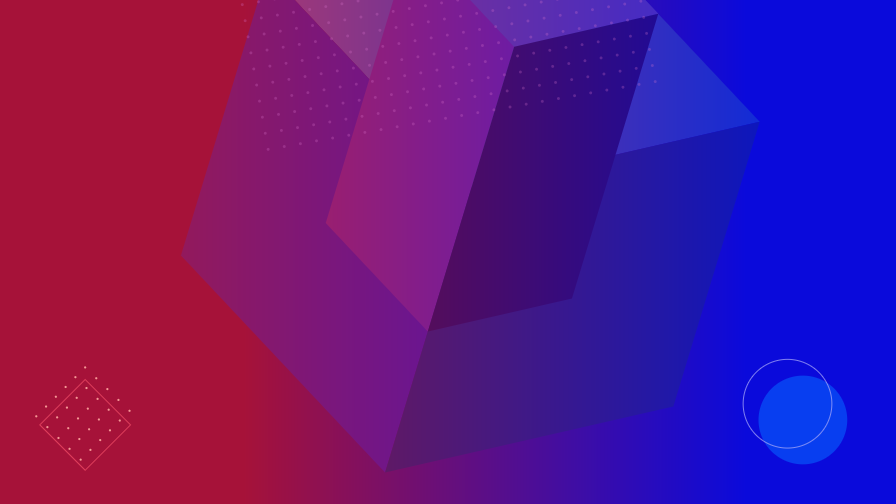
Give the GLSL for this background, as a Shadertoy shader.

```glsl
// Two nested translucent-looking boxes over a red to blue sweep, with dot lattices,
// a thin diamond and two discs. Each box face is a parallelogram with a horizontal
// gradient; all lengths are in units of the canvas height, origin at the lower left.

// Edge coverage of a signed distance, softened over one pixel
float cover(float d) {
    return clamp(0.5 - d * iResolution.y, 0.0, 1.0);
}

// Signed distance to the parallelogram at corner o with sides a and b
float parallelogram(vec2 p, vec2 o, vec2 a, vec2 b) {
    mat2 basis = mat2(a, b);
    vec2 g = inverse(basis) * (p - o);
    vec2 inside = min(g, 1.0 - g) * abs(determinant(basis)) / vec2(length(b), length(a));
    return -min(inside.x, inside.y);
}

// Paints one face, shaded from its leftmost to its rightmost corner
void face(inout vec3 col, vec2 p, vec2 o, vec2 a, vec2 b, vec3 leftCol, vec3 rightCol) {
    float x0 = o.x + min(a.x, 0.0) + min(b.x, 0.0);
    float x1 = o.x + max(a.x, 0.0) + max(b.x, 0.0);
    vec3 shade = mix(leftCol, rightCol, clamp((p.x - x0) / (x1 - x0), 0.0, 1.0));
    col = mix(col, shade, cover(parallelogram(p, o, a, b)));
}

// Distance to the nearest dot of a finite lattice with steps a and b
float lattice(vec2 p, vec2 o, vec2 a, vec2 b, vec2 last, float radius) {
    mat2 basis = mat2(a, b);
    vec2 cell = clamp(round(inverse(basis) * (p - o)), vec2(0.0), last);
    return length(p - o - basis * cell) - radius;
}

void mainImage(out vec4 fragColor, in vec2 fragCoord) {
    vec2 p = fragCoord / iResolution.y;

    // Backdrop sweep
    vec3 col = mix(vec3(0.65, 0.07, 0.225), vec3(0.04, 0.04, 0.86),
                   clamp((p.x - 0.486) / 0.995, 0.0, 1.0));

    // Shared box axes: the inner box is half as wide and starts halfway up
    vec2 toLeft = vec2(-0.405, 0.4306);
    vec2 toRight = vec2(0.572, 0.131);
    vec2 up = vec2(0.1713, 0.565);
    vec2 base = vec2(0.764, 0.0625);
    vec2 innerBase = base + 0.495 * up;

    // Outer box
    face(col, p, base + up, toLeft, toRight, vec3(0.64, 0.22, 0.46), vec3(0.07, 0.17, 0.84));
    face(col, p, base, toLeft, up, vec3(0.575, 0.10, 0.36), vec3(0.39, 0.08, 0.60));
    face(col, p, base, toRight, up, vec3(0.37, 0.10, 0.40), vec3(0.05, 0.09, 0.74));

    // Inner box
    vec2 innerLeft = 0.5 * toLeft;
    vec2 innerRight = 0.5 * toRight;
    face(col, p, innerBase + up, innerLeft, innerRight, vec3(0.46, 0.19, 0.60), vec3(0.27, 0.17, 0.77));
    face(col, p, innerBase, innerLeft, up, vec3(0.60, 0.12, 0.44), vec3(0.43, 0.11, 0.64));
    face(col, p, innerBase, innerRight, up, vec3(0.33, 0.05, 0.36), vec3(0.13, 0.04, 0.58));

    // Faint tilted dots across the top
    float topDots = lattice(p, vec2(0.532, 0.7037), vec2(0.032, 0.0056),
                            vec2(-0.0057, 0.0319), vec2(24.0, 14.0), 0.0028);
    col = mix(col, vec3(0.85, 0.45, 0.80), 0.27 * cover(topDots));

    // Diamond outline with its dots
    vec2 q = abs(p - vec2(0.169, 0.157));
    float diamond = abs(q.x + q.y - 0.090) * 0.7071 - 0.001;
    col = mix(col, vec3(0.95, 0.30, 0.40), 0.75 * cover(diamond));
    float diamondDots = lattice(p, vec2(0.169, 0.271), vec2(-0.0194, -0.0194),
                                vec2(0.022, -0.0215), vec2(5.0, 4.0), 0.0021);
    col = mix(col, vec3(1.0, 0.65, 0.62), 0.9 * cover(diamondDots));

    // Solid disc and offset ring
    col = mix(col, vec3(0.03, 0.245, 0.94), cover(length(p - vec2(1.593, 0.1667)) - 0.088));
    float ring = abs(length(p - vec2(1.5625, 0.199)) - 0.088) - 0.001;
    col = mix(col, vec3(0.65, 0.65, 0.97), 0.75 * cover(ring));

    fragColor = vec4(col, 1.0);
}
```
